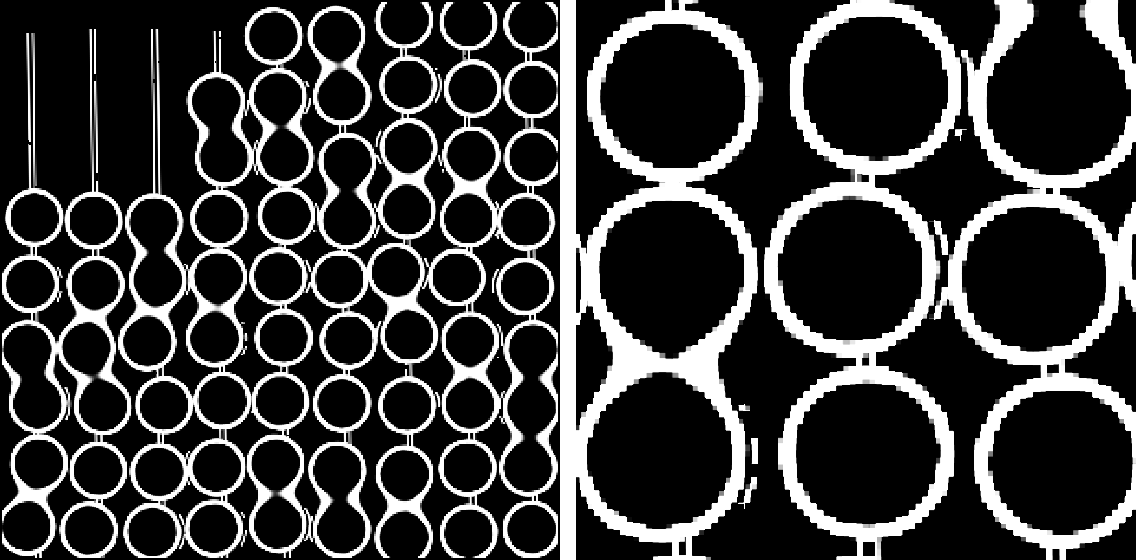
Left: the whole. Right: its middle third, enlarged.
Reproduce this pattern procedurally as a WebGL 1 fragment shader.

```glsl
precision highp float;
uniform vec2 u_resolution;

const vec3 BACKGROUND = vec3(0.0);
const vec3 INK = vec3(1.0);
const float GRID_COUNT = 9.0;
const float PITCH = 1.0 / GRID_COUNT;
const float RASTER = 256.0;         // coarse steps along the canvas
const float RADIUS = 0.0475;
const float RING_HALF = 0.0044;
const float DRIFT = 0.046;          // range of the bead displacement
const float JITTER = 0.006;
const float LINK_REACH = 0.118;     // longest spacing that can fuse
const float LINK_SPREAD = 0.02;
const float NECK = 0.046;           // blend size of fused beads
const float ECHO_OFFSET = 0.0098;
const float ECHO_SHARE = 0.4;
const float THREAD_SPAN = 0.0043;
const float THREAD_TOP = 0.95;
const float THREAD_SLANT = 0.015;
const float FINE_HALF = 0.0019;
const float MARGIN = 0.004;

float hash(vec2 p) {
  vec3 q = fract(p.xyx * 0.1031);
  q += dot(q, q.yzx + 33.33);
  return fract((q.x + q.y) * q.z);
}

float valueNoise(vec2 p) {
  vec2 i = floor(p), f = fract(p);
  return mix(mix(hash(i), hash(i + vec2(1.0, 0.0)), f.x),
             mix(hash(i + vec2(0.0, 1.0)), hash(i + 1.0), f.x), f.y);
}

float smoothMin(float a, float b, float k) {
  float h = max(k - abs(a - b), 0.0) / k;
  return min(a, b) - 0.25 * h * h * k;
}

// Number of beads in a column; the left columns are shorter.
float stackHeight(float column) {
  return column < 3.0 ? 6.0 : (column < 4.0 ? 8.0 : GRID_COUNT);
}

// Rows drift smoothly sideways, columns drift smoothly up and down.
vec2 beadCenter(vec2 cell) {
  vec2 drift = vec2(valueNoise(cell * vec2(0.4, 0.9) + 17.3),
                    valueNoise(cell * vec2(0.9, 0.4) + 51.7)) - 0.5;
  vec2 jitter = vec2(hash(cell + 81.0), hash(cell + 113.0)) - 0.5;
  return (cell + 0.5) * PITCH + drift * DRIFT + jitter * JITTER;
}

// Snap to raster steps, with short soft transitions between them.
vec2 snapToRaster(vec2 p) {
  vec2 g = p * RASTER - 0.5;
  return (floor(g) + smoothstep(0.3, 0.7, fract(g)) + 0.5) / RASTER;
}

void main() {
  float size = min(u_resolution.x, u_resolution.y);
  float soft = 0.6 / size;
  vec2 p = snapToRaster(gl_FragCoord.xy / size);
  vec2 home = floor(p / PITCH);

  float body = 1.0;   // signed distance to all beads
  float echo = 1.0;   // distance to thin side arcs
  for (int i = -1; i <= 1; i++) {
    float column = home.x + float(i);
    if (column < 0.0 || column >= GRID_COUNT) continue;
    float chain = 1.0;
    vec2 below = vec2(-1.0);
    for (int j = -2; j <= 2; j++) {
      vec2 cell = vec2(column, home.y + float(j));
      if (cell.y < 0.0 || cell.y >= stackHeight(column)) continue;
      vec2 center = beadCenter(cell);
      vec2 q = p - center;
      float r = length(q);
      float d = r - RADIUS;

      // Fuse with the bead below when the two are close enough.
      float reach = distance(center, below) + LINK_SPREAD * hash(cell + 7.0);
      chain = reach < LINK_REACH ? smoothMin(chain, d, NECK) : d;
      body = min(body, chain);
      below = center;

      // Broken arc beside some beads, on the left or right.
      float side = hash(cell + 29.0) < 0.6 ? -1.0 : 1.0;
      bool arc = hash(cell + 43.0) < ECHO_SHARE && side * q.x > 0.85 * r;
      if (arc && valueNoise(vec2(cell.x * 9.0, p.y * 70.0)) > 0.3)
        echo = min(echo, abs(d - ECHO_OFFSET));
    }
  }

  // Twin threads hang through the column middles.
  float axis = (home.x + 0.5) * PITCH + THREAD_SLANT * (0.85 - p.y);
  float thread = abs(abs(p.x - axis) - THREAD_SPAN);
  float top = THREAD_TOP - 0.01 * hash(vec2(home.x, 3.0));
  float fray = valueNoise(vec2(p.x * 200.0, p.y * 90.0));
  if (p.y > top || fray < 0.12) thread = 1.0;

  float ringHalf = RING_HALF + 0.0012 * (valueNoise(p * 110.0) - 0.5);
  float ring = smoothstep(-soft, soft, ringHalf - abs(body));
  float fine = smoothstep(-soft, soft, FINE_HALF - min(thread, echo));
  fine *= step(0.0, body);

  vec2 edge = min(p, u_resolution / size - p);
  float inside = smoothstep(-soft, soft, min(edge.x, edge.y) - MARGIN);
  gl_FragColor = vec4(mix(BACKGROUND, INK, max(ring, fine) * inside), 1.0);
}
```
